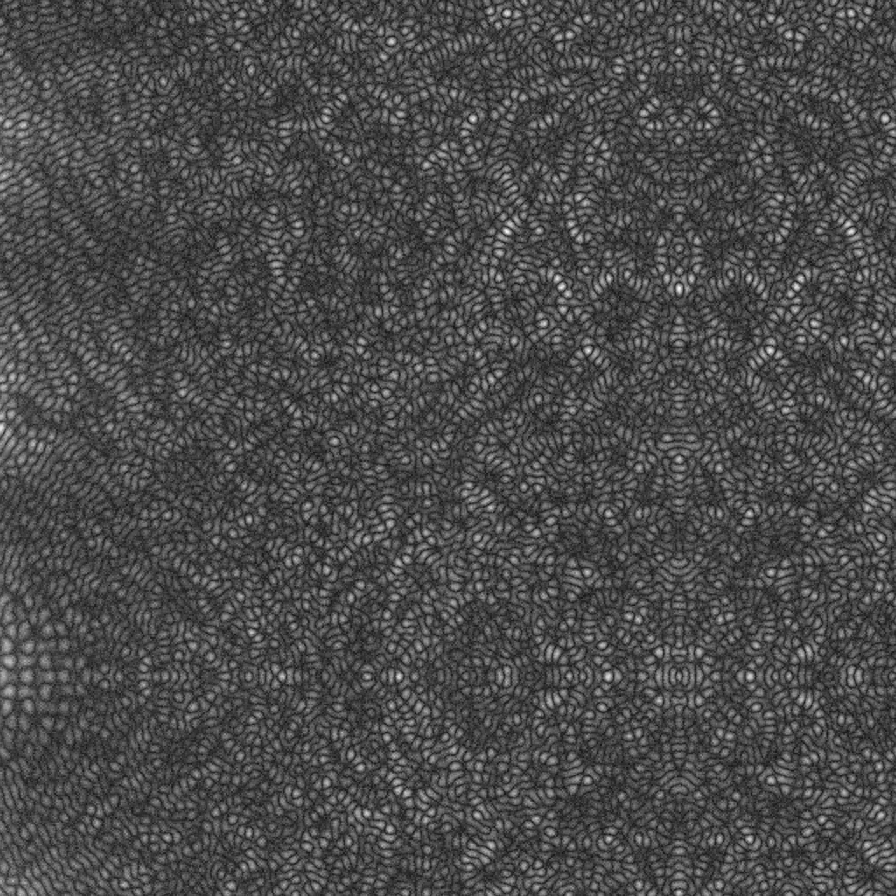
Reproduce this texture procedurally as a WebGL 2 fragment shader.

```glsl
#version 300 es
precision highp float;
// Grey wave speckle: many standing waves of similar length, mirrored about two
// axes, are summed and rectified into small cells with thin dark nodal lines.
// A brighter ordered beam enters from the left; fine film grain lies on top.

uniform vec2 u_resolution;
out vec4 fragColor;

const float PI = 3.14159265;
const int WAVE_COUNT = 72;
const vec2 MIRROR_CENTER = vec2(0.758, 0.245);
const vec2 BEAM_ORIGIN = vec2(0.36, 0.245);
const float WAVE_NUMBER = 420.0;
const float BEAM_NUMBER = 330.0;
const float GRAIN_CELLS = 512.0;

float hash(vec2 p) {
  return fract(sin(dot(p, vec2(12.9898, 78.233))) * 43758.5453);
}

float valueNoise(vec2 p) {
  vec2 cell = floor(p);
  vec2 f = fract(p);
  f = f * f * (3.0 - 2.0 * f);
  float low = mix(hash(cell), hash(cell + vec2(1.0, 0.0)), f.x);
  float high = mix(hash(cell + vec2(0.0, 1.0)), hash(cell + vec2(1.0)), f.x);
  return mix(low, high, f.y);
}

// Sum of standing waves, scaled to unit variance
float standingWaves(vec2 p, float waveNumber) {
  float sum = 0.0;
  for (int i = 0; i < WAVE_COUNT; i++) {
    float id = float(i);
    float angle = 0.5 * PI * (id + hash(vec2(id, 1.7))) / float(WAVE_COUNT);
    float spread = mix(0.72, 1.2, hash(vec2(id, 5.3)));
    float side = hash(vec2(id, 9.1)) < 0.5 ? -1.0 : 1.0;
    vec2 k = waveNumber * spread * vec2(cos(angle), sin(angle));
    sum += side * cos(k.x * p.x) * cos(k.y * p.y);
  }
  return sum * 2.0 / sqrt(float(WAVE_COUNT));
}

// Curved stripes around a point
float ringWave(vec2 p, vec2 origin, float waveNumber) {
  return 1.41 * sin(waveNumber * length(p - origin));
}

// Regular lattice of spots
float spotLattice(vec2 p, vec2 spacing) {
  return 1.9 * cos(PI * p.x / spacing.x) * cos(PI * p.y / spacing.y);
}

// Light along the left edge, pulsing with height
float edgeGlow(vec2 p) {
  float pulse = 0.6 + 0.4 * cos(2.0 * PI * (p.y - 0.27) / 0.29);
  return pulse * (0.5 * exp(-p.x / 0.13) + 0.35 * exp(-p.x / 0.025));
}

// Triangular noise in the range -1 to 1
float filmGrain(vec2 p, float cells) {
  vec2 cell = floor(p * cells);
  return hash(cell) + hash(cell + vec2(37.2, 17.9)) - 1.0;
}

void main() {
  vec2 p = gl_FragCoord.xy / min(u_resolution.x, u_resolution.y);

  // Random cells, giving way to ordered stripes and spots on the left
  float field = standingWaves(p - MIRROR_CENTER, WAVE_NUMBER);
  float beamShare = 0.62 * exp(-p.x * p.x / 0.06);
  field = mix(field, ringWave(p, BEAM_ORIGIN, BEAM_NUMBER), beamShare);
  vec2 spotOffset = (p - vec2(0.03, MIRROR_CENTER.y)) / vec2(0.08, 0.10);
  float spotShare = 0.7 * exp(-dot(spotOffset, spotOffset));
  field = mix(field, spotLattice(p - vec2(0.03, MIRROR_CENTER.y), vec2(0.021, 0.017)), spotShare);

  // Soft clouds of strength and the light at the edge
  float cloud = mix(0.88, 1.06, valueNoise(p * 7.0 + 3.0));
  float glow = edgeGlow(p);
  float strength = cloud * (1.0 + 1.1 * glow);

  // Rectified wave with slightly rounded nodal lines
  float cells = sqrt(field * field + 0.004);
  float tone = 0.17 + 0.165 * strength * cells + 0.11 * glow;
  tone += 0.1 * filmGrain(p, GRAIN_CELLS);

  fragColor = vec4(vec3(clamp(tone, 0.0, 1.0)), 1.0);
}
```
